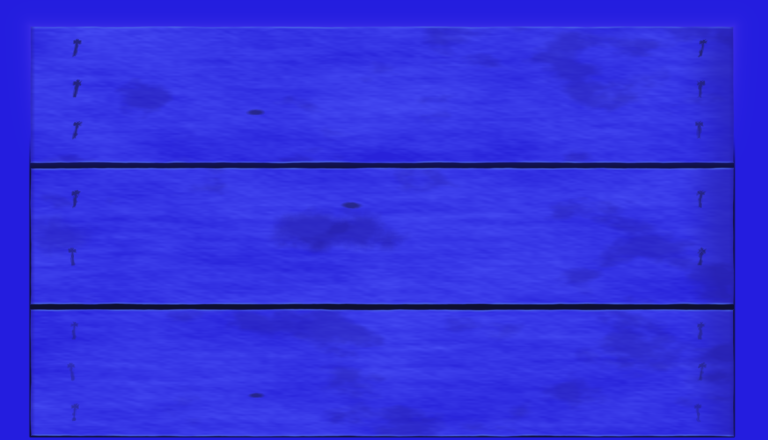
This texture is drawn by a Shadertoy shader. Its source:

```glsl
// Three weathered blue boards stacked on a flat blue ground.
// Each board is a rough-edged box with stretched-noise grain, blotchy stains
// and a column of small nails at each end; dark gaps part the boards.

// Lengths are in canvas heights.
const float BOARDS = 3.0;
const float LEFT = 0.070;
const float RIGHT = 1.667;
const float TOP = 0.939;
const float BOTTOM = 0.009;
const float PITCH = 0.3213;
const float GAP = 0.0125;
const float ROUGHNESS = 0.004;
const vec2 NAIL_HALF = vec2(0.0035, 0.018);
const float NAIL_LEFT = 0.168;
const float NAIL_RIGHT = 1.590;

const vec3 GROUND = vec3(0.140, 0.115, 0.875);
const vec3 DEEP_BLUE = vec3(0.155, 0.135, 0.855);
const vec3 PALE_BLUE = vec3(0.245, 0.255, 0.930);
const vec3 STAIN = vec3(0.150, 0.125, 0.680);
const vec3 NAIL = vec3(0.130, 0.130, 0.440);
const vec3 SHADOW = vec3(0.055, 0.060, 0.190);
const vec3 RIM = vec3(0.290, 0.400, 0.900);
const vec3 HALO = vec3(0.300, 0.220, 0.930);

float hash(vec2 p) {
    vec3 q = fract(vec3(p.xyx) * 0.1031);
    q += dot(q, q.yzx + 33.33);
    return fract((q.x + q.y) * q.z);
}

float noise(vec2 p) {
    vec2 i = floor(p), f = fract(p);
    f = f * f * (3.0 - 2.0 * f);
    return mix(mix(hash(i), hash(i + vec2(1, 0)), f.x),
               mix(hash(i + vec2(0, 1)), hash(i + vec2(1, 1)), f.x), f.y);
}

float fbm(vec2 p) {
    float sum = 0.0, amp = 0.5;
    for (int i = 0; i < 5; i++) {
        sum += amp * noise(p);
        p = mat2(1.6, 1.2, -1.2, 1.6) * p + 7.3;
        amp *= 0.5;
    }
    return sum / 0.97;
}

float boxDistance(vec2 p, vec2 halfSize) {
    vec2 d = abs(p) - halfSize;
    return length(max(d, 0.0)) + min(max(d.x, d.y), 0.0);
}

// Soft elliptical spot with a ragged outline.
float spot(vec2 p, vec2 center, vec2 radius) {
    float d = length((p - center) / radius) + 1.2 * (fbm(p * 18.0) - 0.5);
    return 1.0 - smoothstep(0.45, 1.15, d);
}

vec3 woodColor(vec2 p, float board) {
    vec2 q = p + vec2(board * 5.7, board * 3.1);
    float warp = 0.03 * fbm(q * 2.5);
    float clouds = fbm(q * vec2(3.5, 8.0));
    float streaks = fbm(vec2(q.x * 5.0, (q.y + warp) * 75.0));
    float wrinkles = noise(vec2(q.x * 38.0 + q.y * 50.0, (q.y + 0.25 * q.x + warp) * 150.0));
    float fibre = noise(vec2(q.x * 60.0, q.y * 230.0));
    float tone = 0.56 + 1.35 * (clouds - 0.5) + 0.75 * (streaks - 0.5)
               + 0.24 * (wrinkles - 0.5) + 0.28 * (fibre - 0.5);
    vec3 color = mix(DEEP_BLUE, PALE_BLUE, clamp(tone, 0.0, 1.25));

    // Blotches, one broad mark on the middle board, and dirty right ends.
    float blotch = smoothstep(0.60, 0.78, fbm(q * vec2(6.0, 13.0) + 21.0));
    float broad = spot(p, vec2(0.76, 0.475), vec2(0.16, 0.045))
                + 0.6 * spot(p, vec2(0.14, 0.465), vec2(0.08, 0.05));
    float rightEnd = smoothstep(RIGHT - 0.12, RIGHT, p.x + 0.10 * (clouds - 0.5));
    color = mix(color, STAIN, clamp(0.45 * blotch + 0.6 * broad + 0.6 * rightEnd, 0.0, 0.85));

    // A small knot, moved along each board.
    vec2 knot = vec2(0.58 + 0.22 * mod(board, 2.0), TOP - board * PITCH - 0.195 + 0.11 * mod(board, 2.0));
    return mix(color, NAIL, 0.75 * spot(p, knot, vec2(0.022, 0.008)));
}

float nailMask(vec2 p, float board, float side, float px) {
    bool middle = board == 1.0;
    float count = middle ? 2.0 : 3.0;
    float first = middle ? 0.070 : 0.048;
    float spacing = middle ? 0.131 : 0.093;
    float mask = 0.0;
    for (float j = 0.0; j < count; j++) {
        float seed = hash(vec2(j + 4.0 * side, board + 2.0));
        vec2 c = vec2(mix(NAIL_LEFT, NAIL_RIGHT, side), TOP - board * PITCH - first - j * spacing);
        vec2 d = p - c - vec2(0.012 * (seed - 0.5), 0.0);
        d.x -= d.y * 0.4 * (seed - 0.4);
        float body = boxDistance(d, NAIL_HALF * vec2(0.6, 1.0));
        float head = boxDistance(d - vec2(0.0, 0.013), vec2(0.007, 0.0025));
        float edge = min(body, head) + 0.004 * (noise(p * 170.0) - 0.5);
        float wear = mix(0.55, 0.9, seed) * (board == 2.0 ? 0.7 : 1.0);
        mask = max(mask, wear * (1.0 - smoothstep(-px, px + 0.002, edge)));
    }
    return mask;
}

void mainImage(out vec4 fragColor, in vec2 fragCoord) {
    vec2 p = fragCoord / iResolution.y;
    float px = 1.0 / iResolution.y;
    float board = clamp(floor((TOP + 0.5 * GAP - p.y) / PITCH), 0.0, BOARDS - 1.0);
    float high = TOP - board * PITCH;
    float low = max(high - PITCH + GAP, BOTTOM);

    // Ground with a faint halo and a thin shadow in the gaps and at the sides.
    vec2 center = 0.5 * vec2(LEFT + RIGHT, TOP + BOTTOM);
    float crate = boxDistance(p - center, 0.5 * vec2(RIGHT - LEFT, TOP - BOTTOM));
    vec3 color = mix(GROUND, HALO, 0.5 * exp(-max(crate, 0.0) * 75.0) * smoothstep(0.6, 0.95, p.y));
    float sideShade = 1.0 - smoothstep(0.0, 0.006, crate);
    color = mix(color, SHADOW, sideShade * (1.0 - smoothstep(0.60, 0.70, p.y)));

    // Board outline, wobbling along its length.
    float wobble = ROUGHNESS * (fbm(vec2(p.x * 14.0, p.y * 14.0 + board * 9.0)) - 0.5);
    vec2 mid = 0.5 * vec2(LEFT + RIGHT, high + low);
    float edge = boxDistance(p - mid, 0.5 * vec2(RIGHT - LEFT, high - low)) + wobble;
    vec3 wood = woodColor(p, board);
    float side = step(center.x, p.x);
    wood = mix(wood, NAIL, nailMask(p, board, side, px));

    // Worn bright rims run along the long edges; the ends darken.
    float longEdge = min(high - p.y, p.y - low) - wobble;
    float rim = 1.0 - smoothstep(0.001, 0.006, longEdge);
    wood = mix(wood, RIM, rim * (0.25 + 0.6 * noise(vec2(p.x * 30.0, board * 4.0))));
    float endEdge = min(p.x - LEFT, RIGHT - p.x);
    wood = mix(wood, STAIN, 0.6 * (1.0 - smoothstep(0.0, 0.012, endEdge)));

    color = mix(color, wood, 1.0 - smoothstep(-px, px, edge));
    fragColor = vec4(color, 1.0);
}
```
